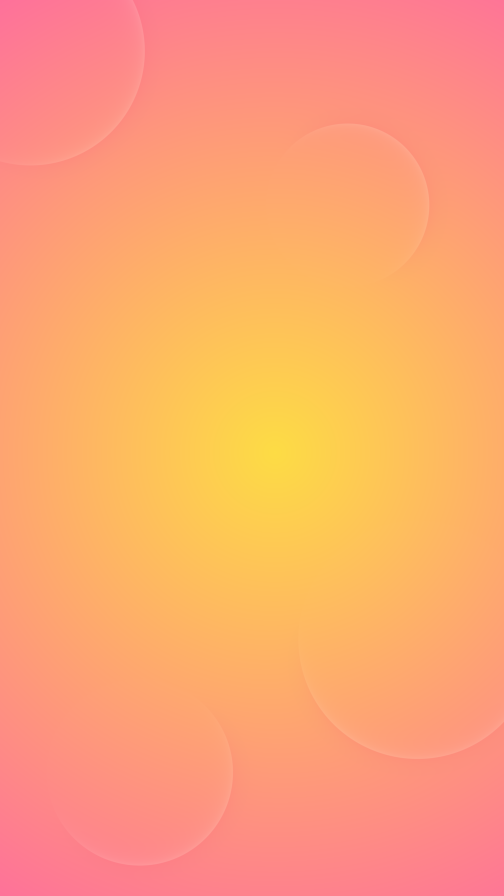
A WebGL 2 fragment shader for this background:

```glsl
#version 300 es
precision highp float;
// Warm radial glow, yellow at the heart and pink at the corners, with four
// faint glassy discs. Each disc is a circle distance function with a pale
// inner rim and a soft pink outer shadow, both strongest on its lit side.
// Lengths are in canvas heights.

uniform vec2 u_resolution;
out vec4 fragColor;

const vec3 HEART_YELLOW = vec3(0.994, 0.862, 0.268);
const vec3 CORNER_PINK = vec3(0.995, 0.440, 0.604);
const vec3 RIM_WHITE = vec3(1.0, 0.90, 0.86);
const vec3 SHADOW_PINK = vec3(0.97, 0.38, 0.46);

const int DISC_COUNT = 4;
// Centre x, centre y, radius, direction of the lit side in radians
const vec4 DISCS[DISC_COUNT] = vec4[](
    vec4(0.034, 0.943, 0.1276, -0.35),
    vec4(0.388, 0.771, 0.0911, 0.65),
    vec4(0.156, 0.138, 0.1040, -0.95),
    vec4(0.466, 0.286, 0.1330, -1.45));

vec3 radialGlow(vec2 p, vec2 center, float reach) {
    float t = clamp(length(p - center) / reach, 0.0, 1.0);
    return mix(HEART_YELLOW, CORNER_PINK, t);
}

vec3 addDisc(vec3 color, vec2 p, vec4 disc, float pixel) {
    vec2 offset = p - disc.xy;
    float dist = length(offset) - disc.z;
    vec2 lightDir = vec2(cos(disc.w), sin(disc.w));
    float facing = dot(offset, lightDir) / max(length(offset), 1e-4);
    float lit = smoothstep(-0.45, 0.9, facing);
    float inside = smoothstep(pixel, -pixel, dist);

    // Shadow outside the edge, fading outwards
    float shadow = exp(-max(dist, 0.0) / 0.010) * (1.0 - inside);
    color = mix(color, SHADOW_PINK, 0.15 * shadow * lit);

    // Broad inner sheen plus a narrow bright rim
    float depth = max(-dist, 0.0);
    float sheen = 0.11 * exp(-depth / 0.011) + 0.07 * exp(-depth / 0.003);
    return mix(color, RIM_WHITE, inside * (sheen * lit + 0.006));
}

void main() {
    vec2 p = gl_FragCoord.xy / u_resolution.y;
    float pixel = 0.75 / u_resolution.y;
    vec3 color = radialGlow(p, vec2(0.307, 0.495), 0.59);
    for (int i = 0; i < DISC_COUNT; i++) {
        color = addDisc(color, p, DISCS[i], pixel);
    }
    fragColor = vec4(color, 1.0);
}
```
